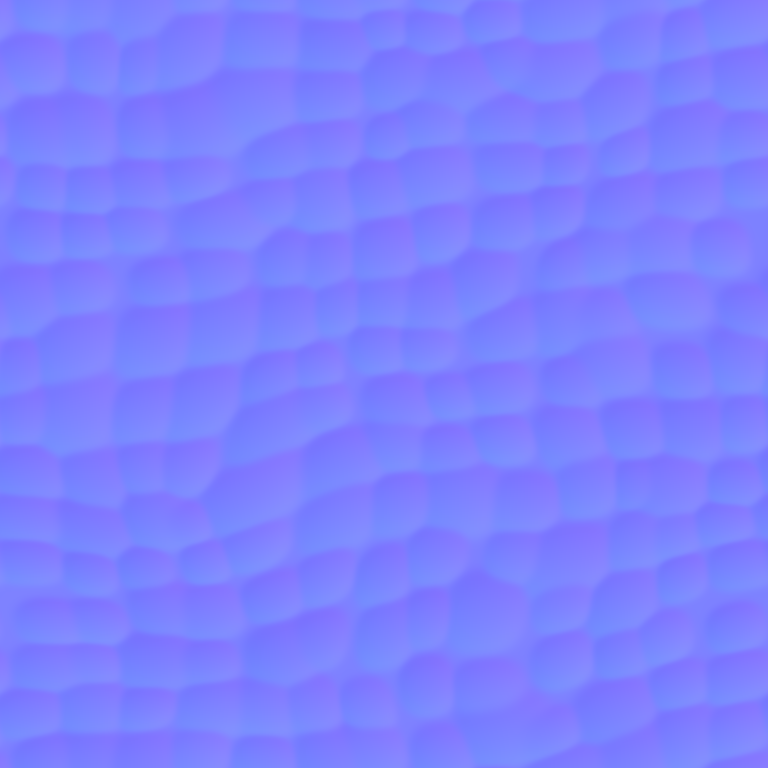
Write a WebGL 1 fragment shader that draws this texture map.

```glsl
precision highp float;
// Normal map of soft, pillow-like scales laid in slanting, wavy rows.
// Jittered cells of varied size compete by a rounded distance with each other
// and with a flat floor; softmin weights round the corners and the creases.

uniform vec2 u_resolution;

const vec2 GRID = vec2(13.0, 14.0); // scales across, rows up
const float ROW_CLIMB = 2.0;        // rows gained over the full width

vec2 hash2(vec2 p) {
  vec3 h = fract(p.xyx * vec3(0.1031, 0.1030, 0.0973));
  h += dot(h, h.yzx + 33.33);
  return fract((h.xx + h.yz) * h.zy);
}

// Whole-number remainder; the half step keeps it safe from rounding.
vec2 wrap(vec2 id, vec2 period) {
  return id - period * floor((id + 0.5) / period);
}

// Gradient noise that repeats after a whole period.
float corner(vec2 cell, vec2 offset, float period) {
  float angle = 6.2832 * hash2(wrap(cell, vec2(period)) + 71.0).x;
  return dot(vec2(cos(angle), sin(angle)), offset);
}

float noise(vec2 p, float period) {
  vec2 i = floor(p), f = fract(p), e = vec2(1.0, 0.0);
  vec2 s = f * f * f * (f * (f * 6.0 - 15.0) + 10.0);
  float low = mix(corner(i, f, period), corner(i + e, f - e, period), s.x);
  float high = mix(corner(i + e.yx, f - e.yx, period),
                   corner(i + 1.0, f - 1.0, period), s.x);
  return mix(low, high, s.y);
}

// Brings a cell index back into the sheared, repeating grid.
vec2 wrapCell(vec2 id) {
  id.y += ROW_CLIMB * floor((id.x + 0.5) / GRID.x);
  return wrap(id, GRID);
}

// Blended dome slope, about -0.5 to 0.5 on each axis.
vec2 scaleSlope(vec2 p) {
  const float HARDNESS = 19.0;
  vec2 base = floor(p), sum = vec2(0.0);
  float total = exp(-HARDNESS * 0.23); // the flat floor between scales
  for (int y = -2; y <= 2; y++) {
    for (int x = -2; x <= 2; x++) {
      vec2 id = base + vec2(float(x), float(y));
      vec2 key = wrapCell(id);
      vec2 jitter = hash2(key * 7.0 + 3.0) - 0.5;
      vec2 size = hash2(key * 5.0 + 41.0);
      vec2 lean = hash2(key * 3.0 + 87.0) - 0.5;

      vec2 d = p - id - 0.5 - jitter * vec2(0.5, 0.32);
      d.x += 0.1 * d.y;
      float radius = mix(0.84, 1.28, size.x * size.x);
      vec2 q = d / (radius * vec2(mix(0.92, 1.18, size.y), 1.0));

      vec2 a = abs(q);
      float weight = exp(-HARDNESS * dot(a * a, sqrt(a)));
      sum += weight * (q * (0.85 + 0.8 * dot(q, q)) + 0.1 * lean);
      total += weight;
    }
  }
  return sum / total;
}

void main() {
  vec2 uv = gl_FragCoord.xy / u_resolution;

  // Slanted rows with a gentle wave
  vec2 p = uv * GRID - vec2(0.0, ROW_CLIMB * uv.x);
  p += vec2(0.5, 0.7) * vec2(noise(uv * 4.0, 4.0), noise(uv * 3.0 + 0.4, 3.0));
  p.y += 0.15 * sin(6.2832 * uv.x);

  // Slope to normal colour, with faint broad unevenness
  vec2 slope = scaleSlope(p);
  vec2 uneven = vec2(noise(uv * 9.0, 9.0), noise(uv * 7.0 + 0.3, 7.0));
  vec2 tilt = vec2(-0.016, 0.014) + vec2(0.19, -0.26) * slope + 0.02 * uneven;
  vec3 normal = vec3(tilt, sqrt(1.0 - dot(tilt, tilt)));
  gl_FragColor = vec4(0.5 + 0.5 * normal, 1.0);
}
```
